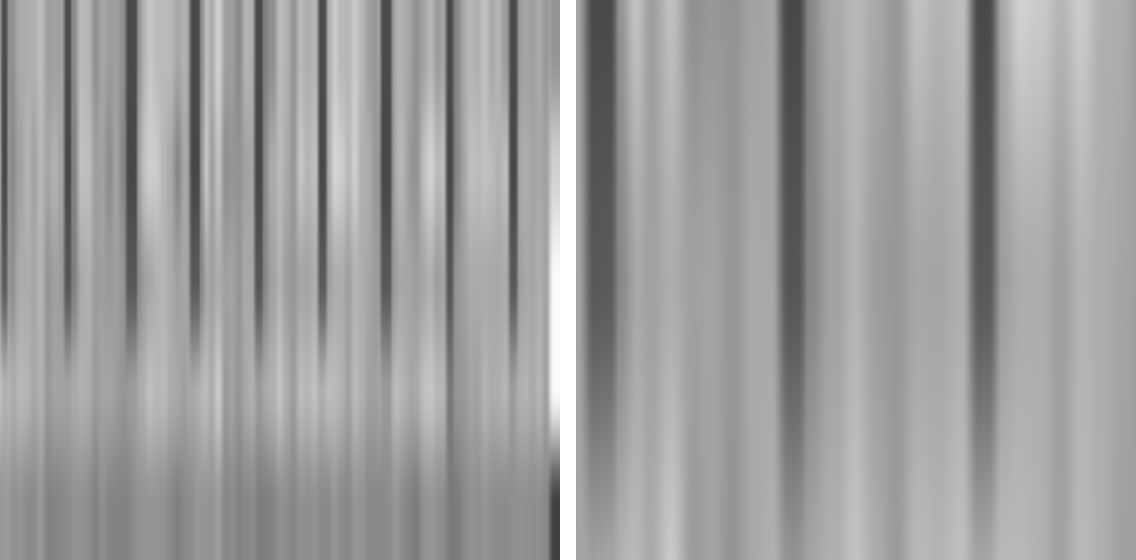
Left: the whole. Right: its middle third, enlarged.
Give the GLSL for this texture, as a Shadertoy shader.

```glsl
// Soft grey vertical streaks, like a worn fluted panel, cut by dark grooves.
// Five broad rows hold tone, streak and groove strengths; each pixel blends
// the two nearest rows. A pale strip with a dark foot closes the right edge.

const int ROWS = 5;                     // row 0 is the bottom one
const float TONE[ROWS]         = float[](0.545, 0.675, 0.640, 0.675, 0.660);
const float STREAK[ROWS]       = float[](0.075, 0.120, 0.085, 0.175, 0.165);
const float GROOVE_DEPTH[ROWS] = float[](0.00, 0.06, 0.80, 0.98, 0.95);
const float EDGE_TONE[ROWS]    = float[](0.25, 0.98, 0.98, 0.82, 0.58);

const float GROOVE_START = 0.008;
const float GROOVE_PITCH = 0.1136;
const float GROOVE_TONE = 0.27;
const float GROOVE_MIN_WIDTH = 0.003;   // half width of the dark core
const float GROOVE_MAX_WIDTH = 0.009;
const float GROOVE_BLUR = 0.0065;
const float SHOULDER_WIDTH = 0.017;     // grey slope right of a groove
const float EDGE_START = 0.982;
const float EDGE_BLUR = 0.007;
const float FINE_FREQ = 82.0;
const float BROAD_FREQ = 31.0;
const float SHARED_STREAKS = 0.62;      // share of streaks common to all rows
const vec3 TINT = vec3(1.0);

float hash(int cell, int seed) {
    uint h = uint(cell) * 747796405u + uint(seed) * 2891336453u + 1013904223u;
    h = (h ^ (h >> 16)) * 2246822519u;
    h = (h ^ (h >> 13)) * 3266489917u;
    h ^= h >> 16;
    return float(h >> 8) / 16777216.0;
}

// Smooth one-dimensional noise from -1 to 1
float noise(float x, int seed) {
    int cell = int(floor(x));
    float f = fract(x);
    float blend = f * f * (3.0 - 2.0 * f);
    return 2.0 * mix(hash(cell, seed), hash(cell + 1, seed), blend) - 1.0;
}

float streaks(float x, int seed) {
    return 0.6 * noise(x * FINE_FREQ, seed)
         + 0.6 * noise(x * BROAD_FREQ, seed + 50);
}

// Groove darkness across x: dark core, softer shoulder on its right
float groove(float x, out float reach) {
    float slot = (x - GROOVE_START) / GROOVE_PITCH;
    int index = int(floor(slot + 0.5));
    float offset = (slot - float(index)) * GROOVE_PITCH;
    float width = mix(GROOVE_MIN_WIDTH, GROOVE_MAX_WIDTH, hash(index, 7));
    float core = 1.0 - smoothstep(width - 0.5 * GROOVE_BLUR,
                                  width + GROOVE_BLUR, abs(offset));
    float slope = smoothstep(-GROOVE_BLUR, 0.0, offset)
                * (1.0 - smoothstep(SHOULDER_WIDTH - GROOVE_BLUR,
                                    SHOULDER_WIDTH + GROOVE_BLUR, offset));
    reach = pow(hash(index, 19), 5.0);
    return max(core, 0.5 * slope * hash(index, 31));
}

// Grey level of one row at x
float rowTone(float x, int row, float shared, float cut, float reach) {
    float own = streaks(x, 100 + row * 7);
    float tone = TONE[row]
               + STREAK[row] * mix(own, shared, SHARED_STREAKS) * 1.25;
    float depth = GROOVE_DEPTH[row];
    if (row == 1) depth += 0.4 * reach;  // a few grooves run further down
    tone = mix(tone, GROOVE_TONE, cut * depth);
    float edge = smoothstep(EDGE_START - EDGE_BLUR, EDGE_START + EDGE_BLUR, x);
    return mix(tone, EDGE_TONE[row], edge);
}

void mainImage(out vec4 fragColor, in vec2 fragCoord) {
    vec2 uv = fragCoord / iResolution.xy;

    // Pick the two rows around this height
    float level = clamp(uv.y * float(ROWS) - 0.5, 0.0, float(ROWS - 1));
    int lower = min(int(level), ROWS - 2);
    float f = level - float(lower);
    float blend = mix(f, f * f * (3.0 - 2.0 * f), 0.6);

    // Blend their streaks and grooves
    float reach;
    float cut = groove(uv.x, reach);
    float shared = streaks(uv.x, 3);
    float grey = mix(rowTone(uv.x, lower, shared, cut, reach),
                     rowTone(uv.x, lower + 1, shared, cut, reach), blend);

    fragColor = vec4(clamp(grey, 0.0, 1.0) * TINT, 1.0);
}
```
